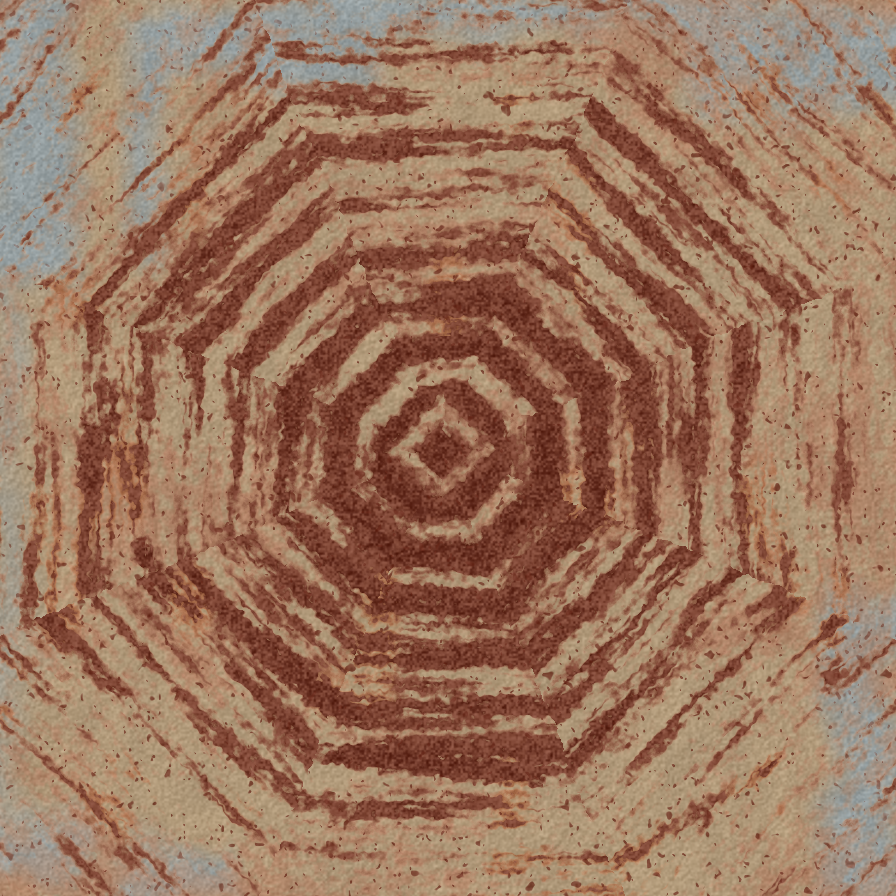
Reproduce this texture procedurally as a Shadertoy shader.

```glsl
// Weathered painted metal with concentric octagons of scraped rust.
#define CENTER vec2(0.494, 0.496)
#define RING_PERIOD 0.055
#define RING_PHASE 0.0075
#define RING_STRENGTH 0.42
#define STREAK_STRENGTH 2.3
#define GRAIN_STRENGTH 0.95
#define RUST_DARK vec3(0.37, 0.155, 0.105)
#define RUST_LIGHT vec3(0.52, 0.295, 0.225)
#define PAINT_TAN vec3(0.69, 0.60, 0.475)
#define PAINT_PINK vec3(0.69, 0.505, 0.395)
#define PAINT_BLUE vec3(0.575, 0.62, 0.635)

const float PI = 3.14159265;

float hash(vec2 p) {
    vec3 q = fract(vec3(p.xyx) * 0.1031);
    q += dot(q, q.yzx + 33.33);
    return fract((q.x + q.y) * q.z);
}

float noise(vec2 p) {
    vec2 i = floor(p), f = fract(p);
    f = f * f * (3.0 - 2.0 * f);
    return mix(mix(hash(i), hash(i + vec2(1, 0)), f.x),
               mix(hash(i + vec2(0, 1)), hash(i + vec2(1, 1)), f.x), f.y);
}

float fbm(vec2 p) {
    float sum = 0.0, amp = 0.5;
    for (int i = 0; i < 4; i++) {
        sum += amp * noise(p);
        p = p * 2.03 + 17.3;
        amp *= 0.5;
    }
    return sum / 0.9375;
}

// Soft stroke between two ends
float scratch(vec2 p, vec2 a, vec2 b, float width) {
    vec2 pa = p - a, ba = b - a;
    float d = length(pa - ba * clamp(dot(pa, ba) / dot(ba, ba), 0.0, 1.0));
    return 1.0 - smoothstep(width * 0.2, width * 1.8, d);
}

// Soft rectangular area of older paint
float paintPatch(vec2 p, vec2 center, vec2 halfSize) {
    vec2 q = abs(p - center) - halfSize;
    return 1.0 - smoothstep(-0.03, 0.035, max(q.x, q.y));
}

// x: distance from the center, y: position along the side, z: side index
vec3 octagonCoords(vec2 p) {
    float angle = atan(p.y, p.x);
    float side = floor(angle / (PI / 4.0) + 0.5);
    // The innermost rings are square diamonds
    if ((abs(p.x) + abs(p.y)) * 0.7071 < 0.056) side = 2.0 * floor(angle / (PI / 2.0)) + 1.0;
    vec2 axis = vec2(cos(side * PI / 4.0), sin(side * PI / 4.0));
    return vec3(dot(p, axis), dot(p, vec2(-axis.y, axis.x)), mod(side, 8.0));
}

// Scattered rust pits, one chance per cell
float pits(vec2 p, float cells, float chance) {
    vec2 g = p * cells + 0.8 * vec2(noise(p * 150.0), noise(p * 150.0 + 40.0));
    vec2 id = floor(g);
    vec2 offset = 0.3 + 0.4 * vec2(hash(id + 3.1), hash(id + 8.7));
    float radius = 0.12 + 0.2 * hash(id + 5.3);
    float dotMask = 1.0 - smoothstep(radius - 0.1, radius + 0.1, length(fract(g) - offset));
    return dotMask * step(hash(id), chance);
}

void mainImage(out vec4 fragColor, in vec2 fragCoord) {
    vec2 uv = fragCoord / iResolution.xy;
    vec2 wobble = vec2(noise(uv * 9.0), noise(uv * 9.0 + 31.0)) - 0.5;
    vec2 jitter = vec2(noise(uv * 170.0), noise(uv * 170.0 + 57.0)) - 0.5;
    vec3 oct = octagonCoords(uv - CENTER + wobble * 0.012 + jitter * 0.005);
    float d = oct.x, along = oct.y, seed = oct.z * 19.7;

    // Scraped rings break up into thin streaks away from the center
    float outer = smoothstep(0.06, 0.25, d);
    float drift = 0.014 * outer * (noise(vec2(along * 5.0, d * 12.0) + seed) - 0.5);
    float ring = cos(2.0 * PI * (d + drift - RING_PHASE) / RING_PERIOD);
    float streak = 0.40 * noise(vec2(along * 8.0, d * 70.0) + seed)
                 + 0.35 * noise(vec2(along * 14.0, d * 150.0) + seed + 7.0)
                 + 0.25 * noise(vec2(along * 36.0, d * 300.0) + seed + 13.0);
    float grain = fbm(uv * 110.0);
    float fineGrain = noise(uv * 390.0);
    float bias = mix(0.24, -0.18, smoothstep(0.13, 0.28, d)) - 0.55 * smoothstep(0.34, 0.54, d);
    float rustLevel = RING_STRENGTH * ring * mix(1.2, 0.62, outer)
                    + STREAK_STRENGTH * mix(0.45, 1.0, outer) * (streak - 0.5)
                    + GRAIN_STRENGTH * (grain - 0.5) + 0.12 * (fineGrain - 0.5) + bias
                    + 0.5 * (noise(uv * 9.0 + 4.0) - 0.5);

    // Heavier scars
    vec2 rough = uv + jitter * 0.014;
    float scars = scratch(rough, vec2(0.42, 0.963), vec2(0.62, 0.945), 0.013)
                + scratch(rough, vec2(0.69, 0.035), vec2(0.855, 0.145), 0.012)
                + scratch(rough, vec2(0.37, 0.155), vec2(0.60, 0.13), 0.010)
                + scratch(rough, vec2(0.105, 0.47), vec2(0.125, 0.56), 0.016)
                + scratch(rough, vec2(0.925, 0.24), vec2(0.93, 0.31), 0.009)
                + scratch(rough, vec2(0.16, 0.38), vec2(0.40, 0.19), 0.013);
    rustLevel += 0.6 * scars;
    float rust = smoothstep(-0.09, 0.11, rustLevel);
    float halo = smoothstep(-0.6, 0.0, rustLevel);

    // Paint: tan with streaky pink stains, blue at the margins
    float stainLevel = 0.35 * fbm(uv * 7.0 + 12.0) + 0.35 * streak + 0.3 * grain;
    float stain = smoothstep(0.41, 0.57, stainLevel);
    vec3 color = mix(PAINT_TAN, PAINT_PINK, clamp(0.75 * stain + 0.45 * halo, 0.0, 1.0));
    vec2 soft = uv + (vec2(fbm(uv * 13.0), fbm(uv * 13.0 + 9.0)) - 0.5) * 0.08;
    float blue = paintPatch(soft, vec2(0.03, 0.86), vec2(0.045, 0.17))
               + paintPatch(soft, vec2(0.165, 0.85), vec2(0.015, 0.12))
               + paintPatch(soft, vec2(0.30, 0.955), vec2(0.12, 0.045))
               + paintPatch(soft, vec2(0.62, 1.0), vec2(0.24, 0.022))
               + paintPatch(soft, vec2(0.90, 0.935), vec2(0.12, 0.05))
               + paintPatch(soft, vec2(0.97, 0.16), vec2(0.035, 0.17))
               + paintPatch(soft, vec2(0.03, 0.05), vec2(0.07, 0.025))
               + paintPatch(soft, vec2(0.20, 0.02), vec2(0.05, 0.025))
               + 0.6 * paintPatch(soft, vec2(0.01, 0.4), vec2(0.014, 0.35));
    blue = min(blue, 1.0) * (1.0 - 0.45 * stain);
    color = mix(color, PAINT_BLUE, 0.95 * blue * (1.0 - 0.6 * halo));
    color *= 0.94 + 0.12 * fbm(uv * vec2(40.0, 25.0));

    // Brown fringe, rust body, orange bloom and pits
    float fringe = smoothstep(-0.30, -0.02, rustLevel);
    color = mix(color, vec3(0.57, 0.375, 0.285), 0.85 * fringe);
    float rustTone = 0.45 * grain + 0.3 * streak + 0.25 * fineGrain - 0.12 * (rustLevel - 0.3);
    color = mix(color, mix(RUST_DARK, RUST_LIGHT, smoothstep(0.3, 0.66, rustTone)), rust);
    float bloom = smoothstep(0.66, 0.85, noise(uv * vec2(14.0, 9.0) + 21.0)) * halo * (1.0 - rust);
    color = mix(color, vec3(0.78, 0.47, 0.26), 0.35 * bloom);
    float pit = max(pits(uv, 90.0, 0.11), pits(uv + 0.37, 150.0, 0.09));
    color = mix(color, RUST_DARK * 1.15, 0.75 * pit * (1.0 - 0.6 * blue));

    // Fine relief lit from the upper left
    float relief = noise(uv * 260.0 + vec2(0.5, -0.5)) - noise(uv * 260.0);
    color += 0.07 * relief + 0.075 * (fineGrain - 0.5);
    fragColor = vec4(clamp(color, 0.0, 1.0), 1.0);
}
```
